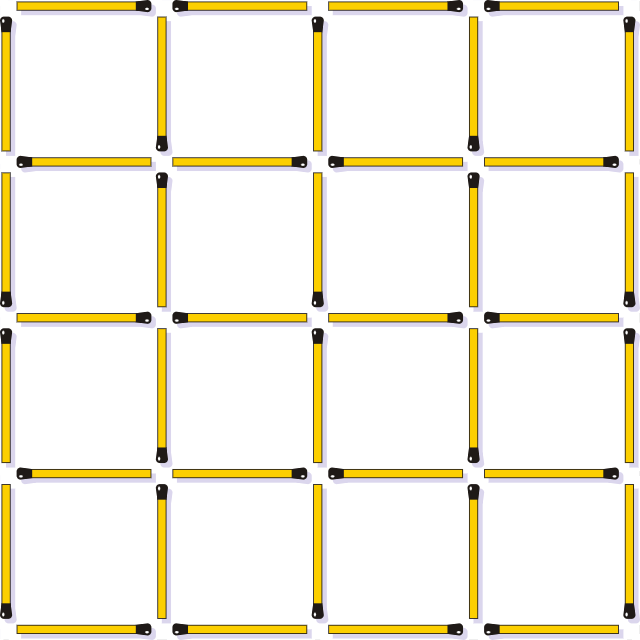
A Shadertoy shader for this pattern:

```glsl
// Square lattice of yellow matchsticks with alternating black heads and soft lavender shadows
#define CELLS 4.107            // lattice cells across the canvas
#define MARGIN 0.0095          // first lattice line, from the left and top edges
#define HALF_LEN 0.4325        // all lengths below are in cells
#define HALF_WIDTH 0.0295
#define OUTLINE 0.0055
#define HEAD_LEN 0.1
#define HEAD_HALF 0.039
#define SHADOW_SHIFT vec2(0.029, -0.029)
#define STICK_COLOR vec3(0.99, 0.81, 0.0)
#define DARK_COLOR vec3(0.12, 0.10, 0.09)
#define SHADOW_COLOR vec3(0.86, 0.84, 0.93)
#define PAPER_COLOR vec3(1.0)

float cover(float d) {
    return clamp(0.5 - d * iResolution.y / CELLS, 0.0, 1.0);
}

float box(vec2 p, vec2 halfSize, float radius) {
    vec2 q = abs(p) - halfSize + radius;
    return length(max(q, 0.0)) + min(max(q.x, q.y), 0.0) - radius;
}

// Match frame: x runs along the stick towards its head, y across it
vec2 matchFrame(vec2 g, float flip) {
    float cell = floor(g.x), line = floor(g.y + 0.5);
    float side = 1.0 - 2.0 * mod(cell + line + flip, 2.0);
    return vec2((g.x - cell - 0.5) * side, g.y - line);
}

float stick(vec2 p) {
    return box(p, vec2(HALF_LEN, HALF_WIDTH), 0.0);
}

// Head flares from the neck to a rounded tip
float head(vec2 p) {
    float neck = HALF_LEN - HEAD_LEN;
    float flare = clamp((p.x - neck) / (0.75 * HEAD_LEN), 0.0, 1.0);
    float width = mix(HALF_WIDTH, HEAD_HALF, flare);
    vec2 q = vec2(p.x - neck, p.y * HEAD_HALF / width);
    return max(box(q, vec2(HEAD_LEN, HEAD_HALF), 0.026), neck - p.x);
}

// The wooden part ends inside the head so its corners stay hidden
float wood(vec2 p) {
    return max(stick(p), p.x - HALF_LEN + 0.5 * HEAD_LEN);
}

float silhouette(vec2 p) {
    return min(wood(p), head(p));
}

float glint(vec2 p) {
    vec2 radii = vec2(0.0115, 0.0075);
    vec2 q = p - vec2(HALF_LEN - 0.028, -0.018);
    return (length(q / radii) - 1.0) * radii.y;
}

vec3 paintMatch(vec3 color, vec2 p) {
    float d = wood(p);
    color = mix(color, DARK_COLOR, cover(d));
    color = mix(color, STICK_COLOR, cover(d + OUTLINE));
    color = mix(color, DARK_COLOR, cover(head(p)));
    return mix(color, PAPER_COLOR, cover(glint(p)));
}

void mainImage(out vec4 fragColor, in vec2 fragCoord) {
    vec2 uv = fragCoord / iResolution.xy;
    vec2 g = (uv - vec2(MARGIN, 1.0 - MARGIN)) * CELLS;

    // Shadows lie below every match
    vec2 s = g - SHADOW_SHIFT;
    float shade = min(silhouette(matchFrame(s, 0.0)), silhouette(matchFrame(s.yx, 1.0)));
    vec3 color = mix(PAPER_COLOR, SHADOW_COLOR, cover(shade));

    // Horizontal matches, then vertical ones
    color = paintMatch(color, matchFrame(g, 0.0));
    color = paintMatch(color, matchFrame(g.yx, 1.0));
    fragColor = vec4(color, 1.0);
}
```
